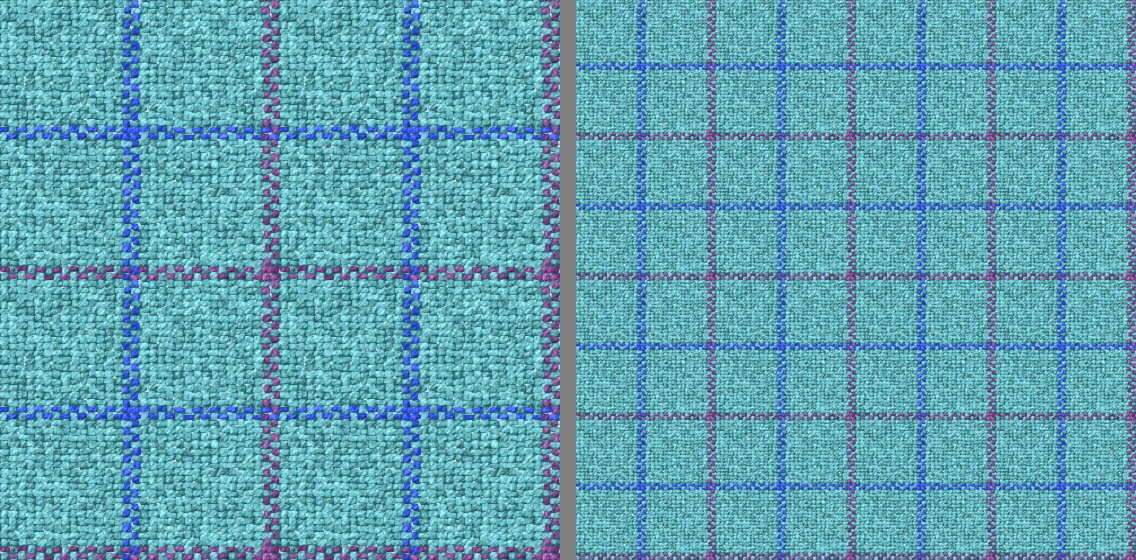
Left: one tile. Right: repeated 2 by 2.
Reproduce this texture procedurally as a WebGL 2 fragment shader.

```glsl
#version 300 es
precision highp float;
// Plain-woven teal cloth with a windowpane check of blue and purple thread pairs.

uniform vec2 u_resolution;
out vec4 fragColor;

const vec2 THREADS = vec2(32.0, 40.0); // warp and weft threads in one check
const vec3 TEAL = vec3(0.36, 0.69, 0.72);
const vec3 BLUE = vec3(0.14, 0.26, 0.84);
const vec3 PURPLE = vec3(0.46, 0.22, 0.50);

float hash(vec2 p) {
    vec3 q = fract(p.xyx * vec3(0.1031, 0.1030, 0.0973));
    q += dot(q, q.yzx + 33.33);
    return fract((q.x + q.y) * q.z);
}

float corner(vec2 cell, vec2 offset, vec2 period) {
    float a = 6.2832 * hash(mod(cell, period) + period * 0.37);
    return dot(vec2(cos(a), sin(a)), offset);
}

// Gradient noise that wraps after a whole number of cells.
float noise(vec2 p, vec2 period) {
    vec2 i = floor(p), f = p - i;
    vec2 w = f * f * f * (f * (f * 6.0 - 15.0) + 10.0);
    vec2 e = vec2(1.0, 0.0);
    float low = mix(corner(i, f, period), corner(i + e, f - e, period), w.x);
    float high = mix(corner(i + e.yx, f - e.yx, period), corner(i + 1.0, f - 1.0, period), w.x);
    return mix(low, high, w.y);
}

// Dyed pairs start at the given thread numbers, the rest is teal.
vec3 dye(float thread, float blueStart, float purpleStart) {
    if (floor((thread - blueStart) * 0.5) == 0.0) return BLUE;
    if (floor((thread - purpleStart) * 0.5) == 0.0) return PURPLE;
    return TEAL;
}

// Darkens by multiplying and lightens towards white.
vec3 shade(vec3 c, float s) {
    return c * (1.0 + 0.42 * min(s, 0.0)) + 0.2 * max(s, 0.0);
}

void main() {
    vec2 t = 2.0 * gl_FragCoord.xy / u_resolution; // two checks each way

    // Slightly uneven thread paths
    vec2 wobble = vec2(noise(t * 9.0, vec2(9.0)), noise(t * 11.0 + 0.5, vec2(11.0)));
    wobble += 0.6 * vec2(noise(t * 23.0, vec2(23.0)), noise(t * 26.0, vec2(26.0)));
    vec2 g = t * THREADS + 0.3 * wobble;

    // Twisted fibres running up to the right
    float fibre = noise(vec2(t.x - t.y, t.x + t.y) * vec2(76.0, 30.0), vec2(76.0, 30.0));
    float fuzz = noise(t * 130.0, vec2(130.0));

    // Gaps between threads: mostly shadow, with pale specks
    float speck = smoothstep(0.0, 0.35, noise(t * vec2(41.0, 47.0), vec2(41.0, 47.0)));
    vec3 color = mix(vec3(0.14, 0.40, 0.42), vec3(0.74, 0.90, 0.92), speck);

    // Raised floats of the plain weave, reaching over their neighbours
    for (int j = -1; j <= 1; j++) {
        for (int i = -1; i <= 1; i++) {
            vec2 cell = floor(g) + vec2(i, j);
            vec2 id = mod(cell, THREADS);
            bool warpOnTop = mod(id.x + id.y, 2.0) < 0.5;
            float vary = hash(id + 7.0);

            vec2 size = warpOnTop ? vec2(0.43, 0.60) : vec2(0.63, 0.42);
            size *= 0.92 + 0.14 * vary;
            vec2 q = (g - cell - 0.5) / size;
            vec2 q2 = q * q;
            float r = sqrt(length(q2));

            vec3 warp = dye(id.x, 14.0, 30.0);
            vec3 weft = dye(id.y, 20.0, 0.0);
            vec3 yarn = warpOnTop ? mix(warp, weft, 0.1) : mix(weft, warp, 0.1);

            float light = 0.35 + dot(q, vec2(-0.25, 0.35)) - 0.6 * r * r * r;
            light += 1.5 * fibre + 0.7 * fuzz + 0.7 * (vary - 0.5);
            color = mix(color, shade(yarn, light), smoothstep(1.08, 0.8, r));
        }
    }
    fragColor = vec4(clamp(color, 0.0, 1.0), 1.0);
}
```
